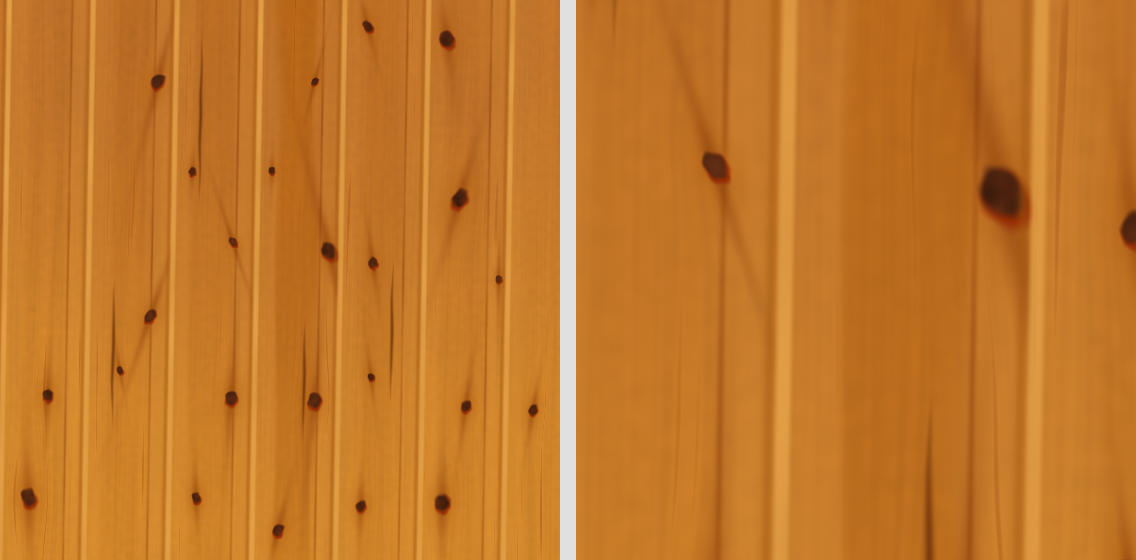
Left: the whole. Right: its middle third, enlarged.
Write a WebGL 2 fragment shader that draws this texture.

```glsl
#version 300 es
precision highp float;
// Varnished pine panelling: slightly leaning boards with bright seams, grain, knots and cracks.
uniform vec2 u_resolution;
out vec4 fragColor;

#define BOARD_WIDTH 0.1498
#define LEAN 0.017
#define SEAM_HALF_WIDTH 0.0058
#define BEAD_POSITION 0.75
#define KNOT_ROWS 5
#define KNOT_CHANCE 0.66
#define KNOT_RADIUS 0.016
#define CRACK_CHANCE 0.5
#define GRAIN_STRENGTH 0.30
#define HEART_STRENGTH 0.34

const vec3 TAN = vec3(0.75, 0.45, 0.165);
const vec3 HONEY = vec3(0.82, 0.525, 0.165);
const vec3 AMBER = vec3(0.70, 0.37, 0.06);
const vec3 PALE = vec3(0.89, 0.63, 0.28);
const vec3 RUST = vec3(0.50, 0.20, 0.02);
const vec3 EMBER = vec3(0.58, 0.15, 0.01);
const vec3 BARK = vec3(0.27, 0.13, 0.06);

vec2 hash(vec2 p) {
  vec3 a = fract(p.xyx * vec3(0.1031, 0.1030, 0.0973));
  a += dot(a, a.yzx + 33.33);
  return fract((a.xx + a.yz) * a.zy);
}

float cornerSlope(vec2 cell, vec2 offset) {
  return dot(hash(cell) * 2.0 - 1.0, offset);
}

// Gradient noise, roughly -0.7 to 0.7
float noise(vec2 p) {
  vec2 i = floor(p), f = fract(p);
  vec2 s = f * f * f * (f * (f * 6.0 - 15.0) + 10.0);
  vec2 e = vec2(1.0, 0.0);
  float low = mix(cornerSlope(i, f), cornerSlope(i + e, f - e), s.x);
  float high = mix(cornerSlope(i + e.yx, f - e.yx), cornerSlope(i + 1.0, f - 1.0), s.x);
  return mix(low, high, s.y);
}

// Knots of one board: x core, y ember rim, z halo, w streak; bend shifts the grain
vec4 knots(vec2 q, float id, out float bend) {
  vec4 mark = vec4(0.0);
  bend = 0.0;
  for (int i = 0; i < KNOT_ROWS; i++) {
    vec2 kind = hash(vec2(id + 31.0, float(i) + 5.0));
    vec2 place = hash(vec2(float(i) + 57.0, id + 12.0));
    if (kind.x > KNOT_CHANCE) continue;
    float radius = KNOT_RADIUS * mix(0.4, 1.1, kind.y);
    vec2 center = vec2(BOARD_WIDTH * mix(0.12, 0.92, place.x),
                       (float(i) + mix(0.15, 0.85, place.y)) / float(KNOT_ROWS));
    vec2 d = (q - center) / radius;
    d.x += (place.y - 0.5) * 0.7 * d.y;
    float wobble = 0.35 * noise(d * 1.1 + center * 90.0);
    float r = length(d * vec2(1.12, 0.92)) + wobble;
    float rim = length((d + vec2(-0.1, 0.28)) * vec2(1.1, 0.9)) + wobble;
    float tail = exp(-d.x * d.x * 3.0 - abs(d.y) / mix(3.0, 9.0, place.x));
    float halo = exp(-dot(d * vec2(1.0, 0.6), d * vec2(1.0, 0.6)) * 0.28);
    mark = max(mark, vec4(1.0 - smoothstep(0.65, 1.1, r),
                          1.0 - smoothstep(0.75, 1.25, rim), halo, tail));
    bend += d.x * radius * 0.65 * exp(-dot(d * vec2(0.5, 0.2), d * vec2(0.5, 0.2)));
  }
  return mark;
}

// Long tapering split in some boards
float crack(vec2 q, float id) {
  vec2 kind = hash(vec2(id + 7.0, 83.0)), place = hash(vec2(id + 3.0, 41.0));
  float along = (q.y - mix(0.25, 0.8, place.y)) / mix(0.1, 0.2, kind.y);
  float taper = max(1.0 - along * along, 0.0);
  float x = q.x - BOARD_WIDTH * mix(0.3, 0.7, place.x) - 0.003 * noise(vec2(q.y * 14.0, id));
  float width = 0.0008 + 0.0022 * taper;
  return step(kind.x, CRACK_CHANCE) * taper * exp(-x * x / (width * width));
}

void main() {
  vec2 p = gl_FragCoord.xy / u_resolution;
  p.x -= LEAN * p.y;
  float id = floor(p.x / BOARD_WIDTH);
  vec2 q = vec2(p.x - id * BOARD_WIDTH, p.y);
  float across = q.x / BOARD_WIDTH;
  vec2 tone = hash(vec2(id + 19.0, 23.0));

  // Grain stretched along the board and parted around knots
  float bend;
  vec4 knot = knots(q, id, bend);
  vec2 g = vec2(q.x - bend + 0.006 * noise(vec2(q.y * 3.0, id + 9.5)), q.y);
  float broad = noise(vec2(g.x * 48.0 + id * 13.7, g.y * 1.6 + id));
  float fine = noise(vec2(g.x * 190.0 + id * 31.3, g.y * 4.0));
  float mottle = noise(p * 75.0) + 0.6 * noise(p * 9.0 + 40.0);

  // Dark heartwood band with drifting edges
  float drift = 0.12 * noise(vec2(q.y * 2.3, id * 5.3)) + 0.10 * broad;
  float heart = 1.0 - smoothstep(0.17, 0.27, abs(across - 0.46 + bend * 4.0) + drift);
  heart *= tone.x * mix(0.55, 1.15, p.y);

  vec3 color = mix(HONEY, TAN, smoothstep(0.05, 0.85, p.y + 0.25 * (tone.y - 0.5)));
  color = mix(color, AMBER, clamp(heart * HEART_STRENGTH * 1.7 + 0.2 * tone.y * p.y, 0.0, 1.0));
  color *= 1.0 + GRAIN_STRENGTH * (0.20 * broad + 0.16 * fine) + 0.035 * mottle;
  float vein = smoothstep(0.22, 0.5, fine) * smoothstep(-0.1, 0.35, broad);
  color = mix(color, RUST, 0.38 * vein);

  // Paler outer strip and the thin groove beside it
  float strip = smoothstep(BEAD_POSITION, BEAD_POSITION + 0.03, across);
  color = mix(color, PALE, 0.14 * strip + 0.10 * (1.0 - smoothstep(0.15, 0.3, across)));
  float groove = exp(-pow((across - BEAD_POSITION) / 0.014, 2.0));
  color = mix(color, RUST, groove * (0.32 + 0.35 * noise(vec2(q.y * 7.0, id * 3.7))));

  // Knots and cracks
  color = mix(color, AMBER, 0.42 * knot.z);
  color = mix(color, RUST, 0.5 * knot.w);
  color = mix(color, RUST * 0.75, 0.7 * crack(q, id));
  color = mix(color, EMBER, 0.85 * knot.y);
  color = mix(color, BARK * (1.0 + 0.5 * mottle), 0.93 * knot.x);

  // Bright rounded seam with a soft shadow on its left
  float seamId = floor(p.x / BOARD_WIDTH + 0.5);
  float offset = p.x - seamId * BOARD_WIDTH;
  float wear = noise(vec2(p.y * 9.0, seamId * 7.3 + 0.4));
  float shadow = exp(-pow((offset + SEAM_HALF_WIDTH * 1.5) / 0.0035, 2.0));
  float shine = 1.0 - smoothstep(0.35, 1.15, abs(offset) / SEAM_HALF_WIDTH);
  color = mix(color, AMBER * 0.9, 0.45 * shadow);
  color = mix(color, PALE, shine * (0.8 + 0.35 * wear));

  fragColor = vec4(clamp(color, 0.0, 1.0), 1.0);
}
```
